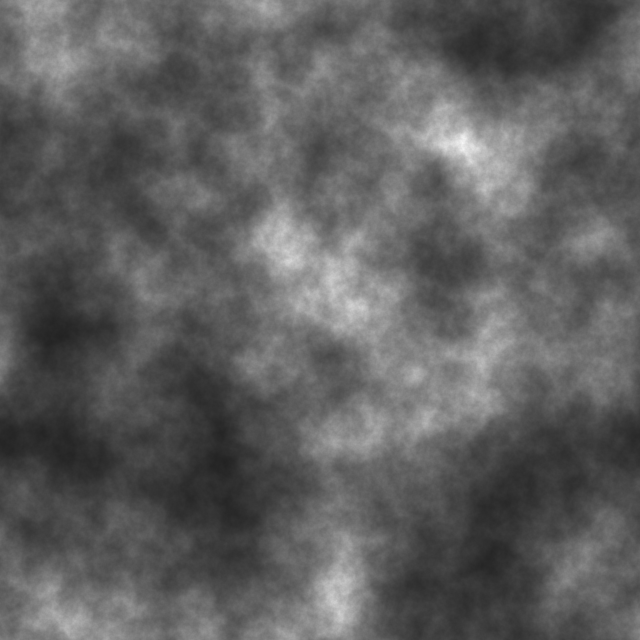
Write a Shadertoy shader that draws this texture.

```glsl
// Soft grey smoke: broad spectral clouds with fine fractal wisps and grain.

const float TAU = 6.2831853;
const int   MAX_WAVE = 6;           // broadest clouds: up to 6 cycles per canvas
const float WAVE_LIMIT = 6.5;       // round cutoff of the wave band
const float CLOUD_FALLOFF = 1.8;    // steepness of the cloud spectrum
const float CLOUD_FLATNESS = 3.0;   // damps the very largest waves
const int   WISP_OCTAVES = 6;
const float WISP_CELLS = 12.0;      // first wisp octave, cells per canvas
const float WISP_GAIN = 0.61;
const float WISP_SHARE = 0.38;      // wisp strength relative to clouds
const float GRADIENT_RMS = 0.2157;  // typical deviation of one noise octave
const float MEDIAN_GREY = 0.354;
const float CONTRAST = 0.33;        // spread of the logarithm of grey
const uint  CLOUD_SEED = 17u;
const uint  WISP_SEED = 71u;

uint mixBits(uint x) {
    x ^= x >> 16; x *= 0x7feb352du;
    x ^= x >> 15; x *= 0x846ca68bu;
    return x ^ (x >> 16);
}

// Random angle for a lattice point
float randomAngle(ivec2 cell, uint seed) {
    uint h = mixBits(uint(cell.x) + mixBits(uint(cell.y) + mixBits(seed)));
    return TAU * float(h >> 8) / 16777216.0;
}

float cornerSlope(ivec2 cell, vec2 offset, uint seed) {
    float angle = randomAngle(cell, seed);
    return dot(vec2(cos(angle), sin(angle)), offset);
}

float gradientNoise(vec2 p, uint seed) {
    ivec2 cell = ivec2(floor(p));
    vec2 f = fract(p);
    vec2 blend = f * f * f * (f * (f * 6.0 - 15.0) + 10.0);
    float a = cornerSlope(cell, f, seed);
    float b = cornerSlope(cell + ivec2(1, 0), f - vec2(1.0, 0.0), seed);
    float c = cornerSlope(cell + ivec2(0, 1), f - vec2(0.0, 1.0), seed);
    float d = cornerSlope(cell + ivec2(1, 1), f - vec2(1.0), seed);
    return mix(mix(a, b, blend.x), mix(c, d, blend.x), blend.y);
}

// Sum of whole-cycle waves with random phases, scaled to unit variance
float clouds(vec2 uv) {
    float sum = 0.0, power = 0.0;
    for (int y = 0; y <= MAX_WAVE; y++) {
        for (int x = -MAX_WAVE; x <= MAX_WAVE; x++) {
            vec2 wave = vec2(x, y);
            if ((y == 0 && x <= 0) || length(wave) > WAVE_LIMIT) continue;
            float amp = pow(dot(wave, wave) + CLOUD_FLATNESS, -0.5 * CLOUD_FALLOFF);
            sum += amp * cos(TAU * dot(wave, uv) + randomAngle(ivec2(x, y), CLOUD_SEED));
            power += 0.5 * amp * amp;
        }
    }
    return sum * inversesqrt(power);
}

// Rotated noise octaves, scaled to unit variance
float wisps(vec2 uv) {
    const mat2 TURN_AND_DOUBLE = mat2(1.6, 1.2, -1.2, 1.6);
    vec2 p = uv * WISP_CELLS + 0.37;
    float sum = 0.0, power = 0.0, amp = 1.0;
    for (int i = 0; i < WISP_OCTAVES; i++) {
        sum += amp * gradientNoise(p, WISP_SEED + uint(i));
        power += amp * amp;
        amp *= WISP_GAIN;
        p = TURN_AND_DOUBLE * p + 0.61;
    }
    return sum * inversesqrt(power) / GRADIENT_RMS;
}

void mainImage(out vec4 fragColor, in vec2 fragCoord) {
    vec2 uv = fragCoord / iResolution.y;
    float density = clouds(uv) + WISP_SHARE * wisps(uv);
    density *= inversesqrt(1.0 + WISP_SHARE * WISP_SHARE);

    // Exponential tone: crowded darks, long soft highlights
    float grey = MEDIAN_GREY * exp(CONTRAST * density);
    fragColor = vec4(vec3(clamp(grey, 0.0, 1.0)), 1.0);
}
```
